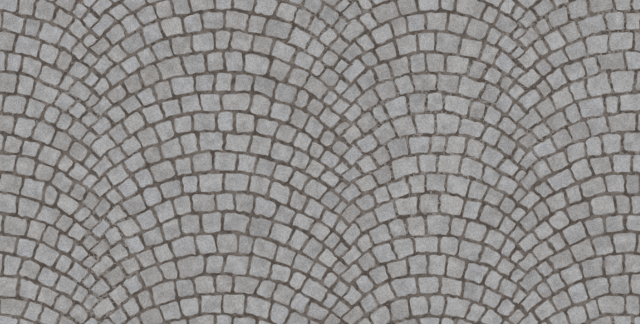
This texture is drawn by a Shadertoy shader. Its source:

```glsl
#define ASPECT 1.96
#define ARCHES 3.0
#define ROWS 16.0
#define STONE_WIDTH 0.058
#define EDGE_SLOPE 0.70
#define EDGE_SQUEEZE 0.15
#define GAP 0.0050
#define CORNER 0.008
#define JITTER 0.34
#define WARP 0.012
#define GRAIN 0.13

const float ROW = 1.0 / ROWS;
const vec3 STONE_LIGHT = vec3(0.642, 0.642, 0.645);
const vec3 STONE_WARM  = vec3(0.592, 0.584, 0.580);
const vec3 STONE_EDGE  = vec3(0.500, 0.487, 0.475);
const vec3 SOIL_DARK   = vec3(0.315, 0.285, 0.265);
const vec3 SOIL_LIGHT  = vec3(0.450, 0.420, 0.400);
const vec3 GRIT        = vec3(0.570, 0.555, 0.540);

float hash(vec2 p) {
    vec3 q = fract(vec3(p.xyx) * 0.1031);
    q += dot(q, q.yzx + 33.33);
    return fract((q.x + q.y) * q.z);
}

float noise(vec2 p) {
    vec2 i = floor(p), f = fract(p);
    f = f * f * (3.0 - 2.0 * f);
    return mix(mix(hash(i), hash(i + vec2(1, 0)), f.x),
               mix(hash(i + vec2(0, 1)), hash(i + vec2(1, 1)), f.x), f.y);
}

float fbm(vec2 p) {
    float sum = 0.0, amp = 0.5;
    for (int i = 0; i < 4; i++) {
        sum += amp * noise(p);
        p = p * 2.03 + 17.7;
        amp *= 0.5;
    }
    return sum / 0.9375;
}

// Mean position of the seam on the left of an arch; spans are uneven
float seamBase(float k) {
    float shift = mod(k, ARCHES) == 1.0 ? 0.057 : 0.0;
    return ASPECT * (0.15 + k / ARCHES + shift);
}

// Zigzag seam where the rows of neighbouring arches interlock
float seam(float k, float y) {
    float phase = fract(y / ROW + (k + 1.0) / ARCHES);
    return seamBase(k) + ROW * (0.25 - abs(phase - 0.5));
}

// Irregular joint positions along a row of stones
float joint(float j, float count, float seed) {
    return j > 0.0 && j < count ? j + JITTER * hash(vec2(j, seed)) : j;
}

// Signed distance to the nearest stone; id identifies that stone
float paving(vec2 p, out vec2 id) {
    float k = -1.0;
    for (float j = 0.0; j < ARCHES; j++)
        if (p.x > seam(j, p.y)) k = j;
    float left = seamBase(k), right = seamBase(k + 1.0);
    float seamDist = 0.7 * min(p.x - seam(k, p.y), seam(k + 1.0, p.y) - p.x);
    float span = 0.5 * (right - left), dx = p.x - 0.5 * (left + right);
    k = mod(k, ARCHES);

    // Stacked circular arcs
    float radius = span / EDGE_SLOPE;
    float maxAngle = asin(EDGE_SLOPE);
    float rise = radius * (1.0 - cos(maxAngle));
    float drop = radius - sqrt(max(radius * radius - dx * dx, 0.0));
    float v = (p.y + drop - rise) / ROW + k / ARCHES;
    float row = floor(v);
    float centreY = (row + 0.5 - k / ARCHES) * ROW + rise - radius;
    float angle = atan(dx, p.y - centreY);
    float seed = mod(row, ROWS) + 37.0 * k;

    // Stones along the arc, smaller towards the seams
    float arc = 2.0 * radius * maxAngle;
    float count = floor(arc / STONE_WIDTH) + mod(row, 2.0);
    float s = angle / maxAngle;
    float density = (1.0 + 3.0 * EDGE_SQUEEZE * s * s) / (1.0 + EDGE_SQUEEZE);
    float unit = arc / count / density;
    float t = (0.5 + 0.5 * s * (1.0 + EDGE_SQUEEZE * s * s) / (1.0 + EDGE_SQUEEZE)) * count;
    float i = floor(t);
    if (t < joint(i, count, seed)) i--;
    i = clamp(i, 0.0, count - 1.0);
    float a = joint(i, count, seed), b = joint(i + 1.0, count, seed);
    if (i == 0.0) a -= 0.25;
    if (i == count - 1.0) b += 0.25;
    id = vec2(i, seed);

    // Slightly tilted block with worn corners
    float thickness = ROW * cos(angle);
    vec2 q = vec2((t - 0.5 * (a + b)) * unit, (v - row - 0.5) * thickness);
    vec2 size = 0.5 * vec2((b - a) * unit, thickness) - 0.5 * GAP;
    size -= 0.0022 * vec2(hash(id + 5.3), hash(id + 9.1));
    q += 0.13 * (hash(id + 2.7) - 0.5) * vec2(-q.y, q.x);
    float corner = CORNER * (0.5 + hash(id + 6.1));
    vec2 e = abs(q) - size + corner;
    float d = length(max(e, 0.0)) + min(max(e.x, e.y), 0.0) - corner;
    return max(d, 0.5 * GAP - seamDist);
}

void mainImage(out vec4 fragColor, in vec2 fragCoord) {
    vec2 p = fragCoord / iResolution.xy * vec2(ASPECT, 1.0);
    float aa = 0.8 / iResolution.y;

    // Hand-cut irregularity
    vec2 bend = vec2(noise(p * 14.0), noise(p * 14.0 + 41.0)) - 0.5;
    vec2 chip = vec2(noise(p * 75.0), noise(p * 75.0 + 83.0)) - 0.5;
    vec2 id;
    float d = paving(p + WARP * bend + 0.4 * WARP * chip, id);

    float grain = noise(p * 260.0) - 0.5;
    float mottle = fbm(p * 45.0 + 7.0 * hash(id));

    // Stone faces with a thin weathered rim
    vec3 stone = mix(STONE_WARM, STONE_LIGHT, smoothstep(0.1, 0.75, 0.5 * hash(id + 0.7) + 0.5 * mottle));
    stone += (hash(id + 3.9) - 0.5) * vec3(-0.006, 0.0, 0.012);
    stone *= 1.0 + GRAIN * grain + 0.16 * (mottle - 0.5);
    stone = mix(stone, STONE_EDGE, 0.6 * smoothstep(-0.0045, 0.0, d));

    // Soil joints, paler where sand has gathered
    float sand = smoothstep(0.52, 0.72, fbm(p * 3.2 + 4.0));
    vec3 soil = mix(SOIL_DARK, SOIL_LIGHT, smoothstep(0.2, 0.8, fbm(p * 60.0)));
    soil = mix(soil, GRIT, (0.1 + 0.55 * sand) * smoothstep(0.45, 0.8, noise(p * 150.0)));
    soil *= 1.0 + GRAIN * grain;

    vec3 color = mix(stone, soil, smoothstep(-aa, aa, d));
    fragColor = vec4(color, 1.0);
}
```
